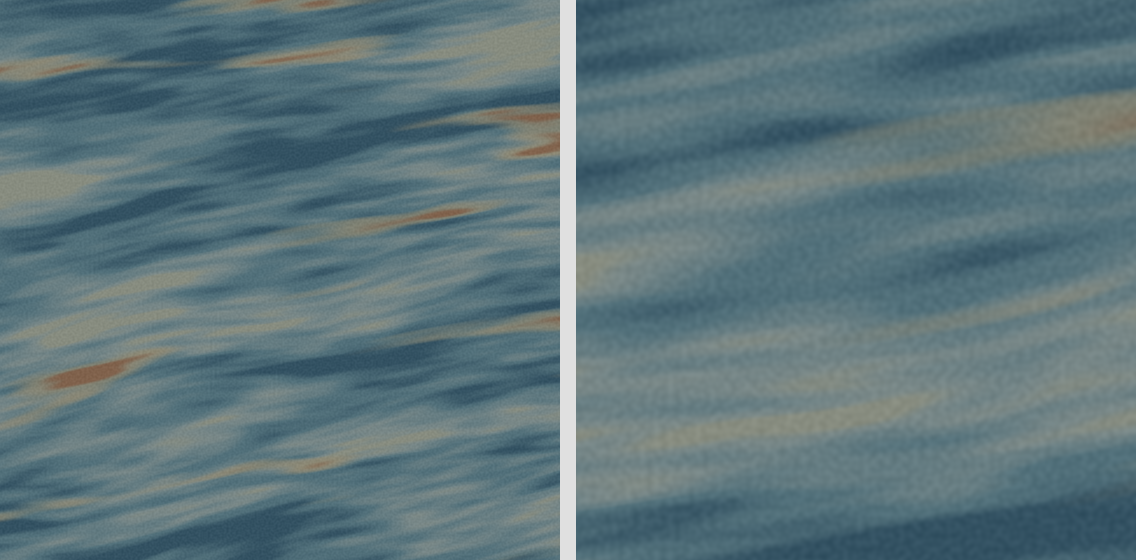
Left: the whole. Right: its middle third, enlarged.
Write a three.js fragment shader that draws this texture.

```glsl
// Dusk sea surface: soft slanted ripples in slate blue with a few warm glints.
varying vec2 vUv;

float hash(vec2 p) {
  return fract(sin(dot(p, vec2(127.1, 311.7))) * 43758.5453);
}

// Slope contribution of one lattice corner
float corner(vec2 cell, vec2 offset) {
  float angle = 6.2832 * hash(cell);
  return dot(vec2(cos(angle), sin(angle)), offset);
}

// Gradient noise scaled to roughly unit deviation
float noise(vec2 p) {
  vec2 i = floor(p);
  vec2 f = fract(p);
  vec2 u = f * f * (3.0 - 2.0 * f);
  vec2 e = vec2(1.0, 0.0);
  float low = mix(corner(i, f), corner(i + e.xy, f - e.xy), u.x);
  float high = mix(corner(i + e.yx, f - e.yx), corner(i + e.xx, f - e.xx), u.x);
  return mix(low, high, u.y) / 0.21;
}

// Stretched octaves, from broad swell down to fine ripples
float waves(vec2 p) {
  float height = 0.0;
  float weight = 0.62;
  vec2 freq = vec2(1.5, 7.0);
  for (int k = 0; k < 5; k++) {
    float layer = float(k);
    float tilt = 0.04 * sin(layer * 2.4);
    vec2 q = vec2(p.x, p.y + tilt * p.x);
    height += weight * noise(q * freq + layer * vec2(17.3, 41.9));
    freq *= vec2(1.65, 1.8);
    weight *= 0.82;
  }
  return height;
}

vec3 waterColor(float h) {
  vec3 c = mix(vec3(0.20, 0.32, 0.385), vec3(0.32, 0.44, 0.48), smoothstep(-2.0, -0.2, h));
  c = mix(c, vec3(0.40, 0.49, 0.51), smoothstep(-0.3, 0.6, h));
  c = mix(c, vec3(0.47, 0.53, 0.53), smoothstep(0.5, 1.3, h));
  return mix(c, vec3(0.53, 0.55, 0.50), smoothstep(1.2, 2.0, h));
}

void main() {
  // Slanted frame: steeper near the viewer, flatter far away, gently bent
  vec2 p = vec2(vUv.x, vUv.y - vUv.x * mix(0.25, 0.14, vUv.y));
  p.y += 0.007 * noise(p * vec2(2.5, 5.0) + 7.7);

  float height = waves(p);

  // Long warm reflections, mostly in the upper part
  float glint = noise(p * vec2(2.3, 17.0) + vec2(63.2, 25.4));
  glint += 0.2 * noise(p * vec2(8.0, 60.0) + 91.0) + 0.7 * (vUv.y - 0.7);
  float sheen = smoothstep(1.1, 2.1, glint);

  vec3 color = waterColor(height - 0.08 + 0.5 * sheen);
  color = mix(color, vec3(0.56, 0.53, 0.44), 0.75 * sheen);
  color = mix(color, vec3(0.50, 0.36, 0.27), 0.85 * smoothstep(2.0, 2.5, glint));

  // Faint film grain
  color += 0.009 * noise(vUv * 240.0);
  gl_FragColor = vec4(color, 1.0);
}
```
